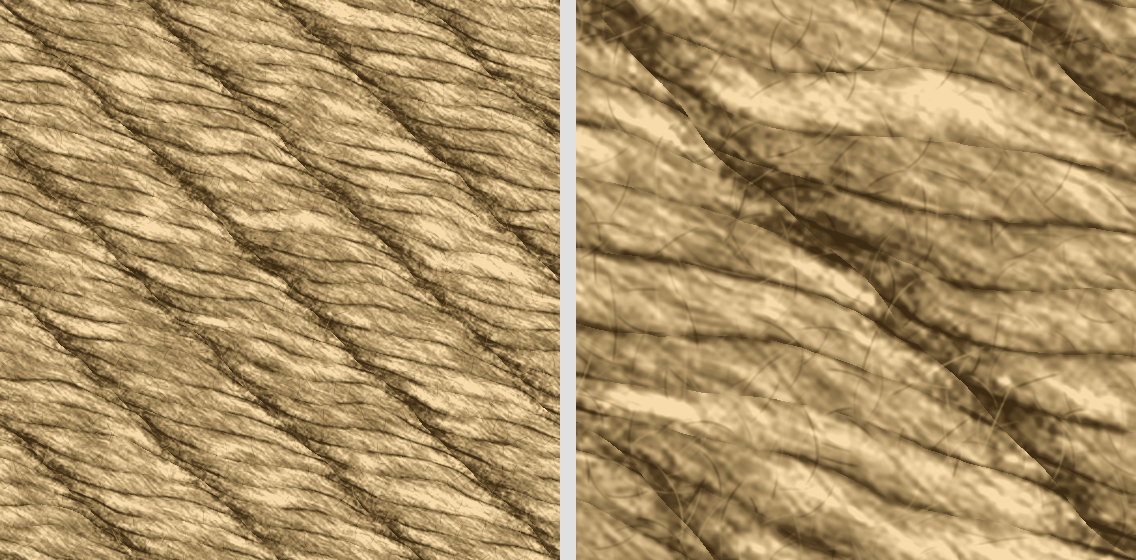
Left, the full canvas; right, a detail of the centre.
Reproduce this texture procedurally as a Shadertoy shader.

```glsl
// Coarse natural rope: four diagonal ropes per tile, each wound from plump strands.
// Strands are bent bands across each rope; sheared wrapping noise makes the fibres,
// and cellular grids scatter loose curved hairs. Every period is whole, so it tiles.

const float TAU = 6.2831853;
const float ROPES = 4.0;            // ropes across and down
const float STRANDS = 21.0;         // strand rows down the tile
const float STRAND_LEAN = 0.40;     // tilt at the middle of a rope
const float STRAND_CURL = 0.75;     // extra turn near the rope edges
const float ROPE_WOBBLE = 0.035;
const float BASE_TONE = 0.685;
const float FIBRE_CONTRAST = 0.95;
const float BLOTCH_CONTRAST = 0.36;
const float GRAIN_CONTRAST = 0.24;
const float CREVICE_DEPTH = 0.46;
const float GROOVE_DEPTH = 0.50;
const float LONG_HAIR_CELLS = 20.0;
const float SHORT_HAIR_CELLS = 36.0;
const float HAIR_WIDTH = 0.0016;
const float HAIR_OPACITY = 0.55;
const vec3 SHADOW = vec3(0.24, 0.17, 0.08);
const vec3 DARK   = vec3(0.34, 0.26, 0.14);
const vec3 STRAW  = vec3(0.675, 0.565, 0.38);
const vec3 PALE   = vec3(0.97, 0.86, 0.67);

float hash(vec2 p) {
    vec3 a = fract(vec3(p.xyx) * 0.1031);
    a += dot(a, a.yzx + 33.33);
    return fract((a.x + a.y) * a.z);
}

// Value noise over the unit square, wrapping after a whole number of cells.
float wrapNoise(vec2 p, vec2 cells) {
    p *= cells;
    vec2 i = floor(p), f = p - i;
    f = f * f * (3.0 - 2.0 * f);
    vec2 a = mod(i, cells), b = mod(i + 1.0, cells);
    return mix(mix(hash(a), hash(vec2(b.x, a.y)), f.x),
               mix(hash(vec2(a.x, b.y)), hash(b), f.x), f.y);
}

// Layered sines with whole frequencies, roughly -1 to 1.
float waves(vec2 p) {
    return 0.45 * sin(TAU * (2.0 * p.x - 3.0 * p.y) + 1.0)
         + 0.35 * sin(TAU * (5.0 * p.x - 4.0 * p.y) + 2.6)
         + 0.25 * sin(TAU * (7.0 * p.x - 11.0 * p.y) + 4.1);
}

// Fibres at three slopes; the integer shears keep them periodic.
float fibres(vec2 p, float shift) {
    vec2 steep  = vec2(p.x - p.y, p.x + p.y);
    vec2 middle = vec2(p.x - p.y, p.x + 2.0 * p.y);
    vec2 flatter = vec2(p.x, p.x + 3.0 * p.y);
    return 0.38 * wrapNoise(middle + shift, vec2(17.0, 96.0))
         + 0.30 * wrapNoise(flatter + shift * 1.7, vec2(34.0, 97.0))
         + 0.32 * wrapNoise(steep + shift * 2.3, vec2(23.0, 210.0)) - 0.5;
}

// Coverage of short curved hairs, two in every cell.
float looseHairs(vec2 p, float cells) {
    p *= cells;
    float width = cells * max(HAIR_WIDTH, 0.9 / iResolution.y);
    float cover = 0.0;
    for (int k = 0; k < 18; k++) {
        int n = k % 9;
        vec2 cell = floor(p) + vec2(n % 3 - 1, n / 3 - 1);
        vec2 seed = mod(cell, cells) + float(k / 9) * 57.0;
        vec2 d = p - cell - vec2(hash(seed + 3.1), hash(seed.yx + 77.7));
        float angle = TAU * hash(seed * 1.37 + 13.3);
        float reach = mix(0.25, 0.8, hash(seed + 19.9));
        float c = cos(angle), s = sin(angle);
        d = vec2(c * d.x + s * d.y, c * d.y - s * d.x);
        d.y -= (hash(seed.yx + 29.3) - 0.5) * 1.2 * d.x * d.x;
        float line = 1.0 - smoothstep(0.0, width, abs(d.y));
        line *= 1.0 - smoothstep(0.5 * reach, reach, abs(d.x));
        cover = max(cover, line * hash(seed * 1.91 + 41.7));
    }
    return cover;
}

void mainImage(out vec4 fragColor, in vec2 fragCoord) {
    vec2 uv = fragCoord / iResolution.xy;
    float wobble = waves(uv);
    float fuzz = wrapNoise(uv, vec2(120.0)) - 0.5;
    float grain = wrapNoise(uv + 0.21, vec2(260.0)) - 0.5;

    // Rope: q runs from -1 at the lower left edge to 1 at the upper right.
    float rope = ROPES * (uv.x + uv.y) + ROPE_WOBBLE * wobble;
    float ropeId = mod(floor(rope), ROPES);
    float q = 2.0 * fract(rope) - 1.0;

    // Strand: w runs from -1 at its lower side to 1 at its upper side.
    float wander = wrapNoise(uv, vec2(9.0, 13.0)) - 0.5;
    float phase = STRANDS * uv.y + STRAND_LEAN * q + STRAND_CURL * q * q * q
                + 0.7 * wander + 0.04 * fuzz + STRANDS * hash(vec2(ropeId, 5.0));
    float strandId = mod(floor(phase), STRANDS);
    float strandRnd = hash(vec2(strandId, ropeId + 11.0));
    float w = 2.0 * fract(phase) - 1.0;
    float body = 1.0 - w * w;

    // Fibre streaks, glossy patches and strand relief.
    float blotch = wrapNoise(uv + strandRnd, vec2(15.0, 29.0)) - 0.5;
    float tone = BASE_TONE + 0.10 * (strandRnd - 0.5) + 0.24 * (body - 0.67) + 0.05 * w;
    tone += FIBRE_CONTRAST * fibres(uv + vec2(0.0, 0.006 * wobble), strandRnd);
    tone += BLOTCH_CONTRAST * blotch * (0.5 + body) + 0.12 * fuzz + GRAIN_CONTRAST * grain;

    // Thin crevices between strands, broken where fibres bridge them.
    float gap = smoothstep(0.3, 0.7, wrapNoise(uv + 0.37, vec2(20.0, 25.0)) + 0.35 * fuzz);
    float crevice = 1.0 - smoothstep(0.0, mix(0.12, 0.26, gap), 1.0 - abs(w));
    tone -= CREVICE_DEPTH * gap * crevice;

    // Grooves: a wide shaded side and a tighter lit side, frayed by fine fuzz.
    float fray = 0.08 * (body - 0.7) + 0.16 * fuzz + 0.14 * grain;
    float shaded = 1.0 + q + fray, lit = 1.0 - q + fray;
    float depth = GROOVE_DEPTH * (1.0 + 0.3 * wander);
    tone -= depth * (1.0 - smoothstep(-0.1, 0.36, shaded));
    tone -= depth * (1.0 - smoothstep(-0.1, 0.24, lit));
    tone -= 0.22 * (1.0 - smoothstep(0.0, 0.9, shaded));

    // Loose hairs: short dark ones below long and short pale ones.
    float density = HAIR_OPACITY * mix(0.6, 1.0, q * q);
    tone -= 0.22 * looseHairs(uv + 0.43, SHORT_HAIR_CELLS);
    float paleHairs = max(looseHairs(uv, LONG_HAIR_CELLS), 0.8 * looseHairs(uv, SHORT_HAIR_CELLS));
    tone = mix(tone, max(tone + 0.15, 0.7), density * paleHairs);

    vec3 color = mix(SHADOW, DARK, smoothstep(-0.35, 0.0, tone));
    color = mix(color, STRAW, clamp(tone / 0.55, 0.0, 1.0));
    color = mix(color, PALE, clamp((tone - 0.55) / 0.45, 0.0, 1.0));
    fragColor = vec4(color, 1.0);
}
```
